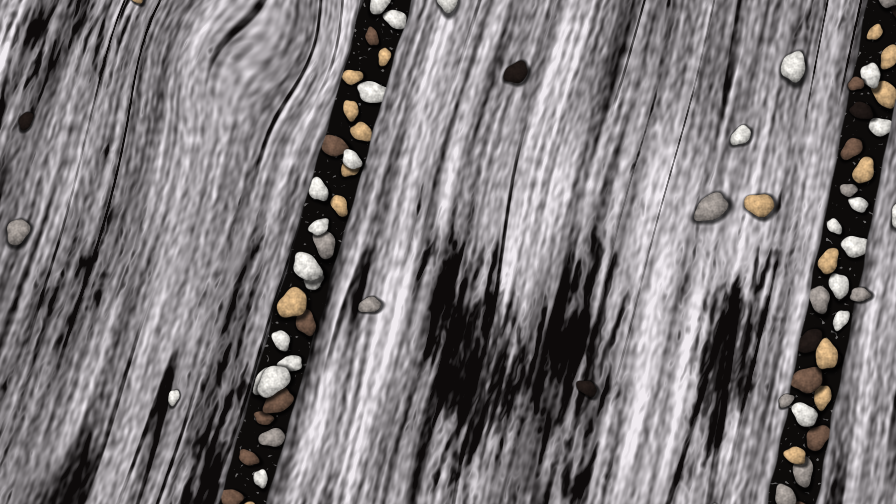
Give the GLSL for this texture, as a WebGL 2 fragment shader.

```glsl
#version 300 es
precision highp float;
// Weathered grey planks, slanted, with pebbles caught in the gaps and strewn on top.
uniform vec2 u_resolution;
out vec4 fragColor;

vec2 hash2(vec2 p) {
  vec3 q = fract(p.xyx * vec3(0.1031, 0.1030, 0.0973));
  q += dot(q, q.yzx + 33.33);
  return fract((q.xx + q.yz) * q.zy);
}

float corner(vec2 cell, vec2 f, vec2 o) {
  return dot(hash2(cell + o) * 2.0 - 1.0, f - o);
}

// Gradient noise, roughly -0.7 to 0.7
float noise(vec2 p) {
  vec2 i = floor(p), f = fract(p);
  vec2 w = f * f * f * (f * (f * 6.0 - 15.0) + 10.0);
  return mix(mix(corner(i, f, vec2(0, 0)), corner(i, f, vec2(1, 0)), w.x),
             mix(corner(i, f, vec2(0, 1)), corner(i, f, vec2(1, 1)), w.x), w.y);
}

// The gaps fan out slightly: centre of gap k at height y
float plankWidth(float y) { return 1.09 - 0.09 * y; }
float gapX(float k, float y) { return 0.481 + 0.288 * y + k * plankWidth(y); }

vec3 wood(vec2 p, float u) {
  // Knot that pushes the grain aside
  vec2 knot = p - vec2(0.5, 0.9);
  float swirl = exp(-dot(knot * vec2(6, 7), knot * vec2(6, 7)));
  float stain = exp(-dot(knot * vec2(7, 18), knot * vec2(7, 18)));
  float g = u + floor(u) * 7.0 - knot.x * 0.6 * swirl + 0.03 * noise(vec2(u * 3.0, p.y * 2.2));

  // Grain from broad bands down to fibres and specks
  float broad = noise(vec2(g * 9.0, p.y * 1.3));
  float ridge = noise(vec2(g * 42.0, p.y * 1.6 + 9.0));
  float fibre = noise(vec2(g * 92.0, p.y * 4.0));
  float speck = noise(vec2(g * 120.0, p.y * 45.0));
  float tone = 0.66 + 0.45 * broad + 0.55 * ridge + 0.55 * fibre + 0.42 * speck;

  // Black rot in ragged streaks
  float rot = noise(vec2(g * 6.0 + 4.0, p.y * 1.7)) + 0.5 * noise(vec2(g * 65.0, p.y * 11.0))
            + 0.3 * speck + 0.7 * stain;
  tone -= 0.75 * smoothstep(0.17, 0.45, rot);

  // Long cracks along the grain
  float crack = abs(noise(vec2(g * 13.0, p.y * 0.6 + 3.0)));
  float open = smoothstep(-0.2, 0.2, noise(vec2(g * 8.0, p.y * 2.5 + 20.0)));
  tone -= 0.6 * open * (1.0 - smoothstep(0.015, 0.05, crack));
  tone -= 0.08 * smoothstep(0.7, 0.0, p.x);
  return mix(vec3(0.05, 0.04, 0.04), vec3(0.9, 0.88, 0.9), clamp(tone, 0.0, 1.05));
}

vec3 stoneColor(float h) {
  return h < 0.36 ? vec3(0.9, 0.89, 0.87) : h < 0.54 ? vec3(0.82, 0.68, 0.5)
       : h < 0.7 ? vec3(0.44, 0.34, 0.28) : h < 0.9 ? vec3(0.62, 0.59, 0.57)
       : vec3(0.13, 0.1, 0.09);
}

// Lays one rounded stone with a contact shadow over the colour
vec3 addPebble(vec3 base, vec2 d, float r, vec2 id) {
  vec2 h = hash2(id + 17.0), k = hash2(id + 53.0);
  float turn = 6.283 * h.x;
  vec2 e = mat2(cos(turn), -sin(turn), sin(turn), cos(turn)) * d * vec2(0.88, 1.1 + 0.3 * h.y);
  float angle = atan(e.y, e.x);
  float rim = r * (1.0 + 0.08 * sin(3.0 * angle + 6.0 * k.x) + 0.04 * sin(5.0 * angle + 6.0 * h.y));
  float dist = length(e) - rim;
  float dome = sqrt(max(0.0, 1.0 - pow(length(e) / rim, 2.0)));
  float light = 0.5 + 0.42 * dome + 0.2 * dot(d, vec2(-0.5, 0.8)) / r;
  light += 0.25 * noise(d * 90.0 + id * 5.0) + 0.15 * noise(d * 220.0 + id);
  base *= mix(0.3, 1.0, smoothstep(0.0, 0.35 * r, dist + 0.15 * dot(d, vec2(-0.6, 0.8))));
  float px = 0.8 / u_resolution.y;
  return mix(base, stoneColor(k.y) * light * 1.12, 1.0 - smoothstep(-px, px, dist));
}

void main() {
  vec2 p = gl_FragCoord.xy / u_resolution.y;
  float u = (p.x - gapX(0.0, p.y)) / plankWidth(p.y);
  float k = floor(u + 0.5);
  float side = abs(p.x - gapX(k, p.y));

  // Gap floor: dark soil with pale grit
  float grit = smoothstep(0.28, 0.5, noise(p * 110.0));
  vec3 gap = vec3(0.05, 0.042, 0.04) + 0.35 * grit;
  for (int j = -2; j <= 2; j++) {
    float row = floor(p.y / 0.038) + float(j);
    vec2 id = vec2(row + 40.0, k * 31.0 + 70.0), h = hash2(id);
    float y = (row + 0.5 + 0.4 * (h.y - 0.5)) * 0.038;
    vec2 centre = vec2(gapX(k, y) + (mod(row, 2.0) - 0.5) * 0.036 + 0.024 * (h.x - 0.5), y);
    gap = addPebble(gap, p - centre, 0.015 + 0.014 * hash2(id + 5.0).x, id);
  }

  // Planks with ragged, darkened edges
  float edge = side - 0.047 - 0.008 * noise(vec2(k * 9.0, p.y * 14.0));
  vec3 plank = wood(p, u) * mix(0.55, 1.0, smoothstep(0.0, 0.012, edge));
  float px = 1.0 / u_resolution.y;
  vec3 color = mix(gap, plank, smoothstep(-px, px, edge));

  // Loose stones, denser towards the right
  for (int n = 0; n < 9; n++) {
    vec2 cell = floor(p / 0.16) + vec2(n % 3, n / 3) - 1.0;
    vec2 id = cell + 90.0, h = hash2(id), s = hash2(id + 11.0);
    if (s.x > 0.2 + 0.025 * cell.x) continue;
    vec2 centre = (cell + 0.15 + 0.7 * h) * 0.16;
    color = addPebble(color, p - centre, 0.014 + 0.02 * s.y, id);
  }
  fragColor = vec4(clamp(color, 0.0, 1.0), 1.0);
}
```
